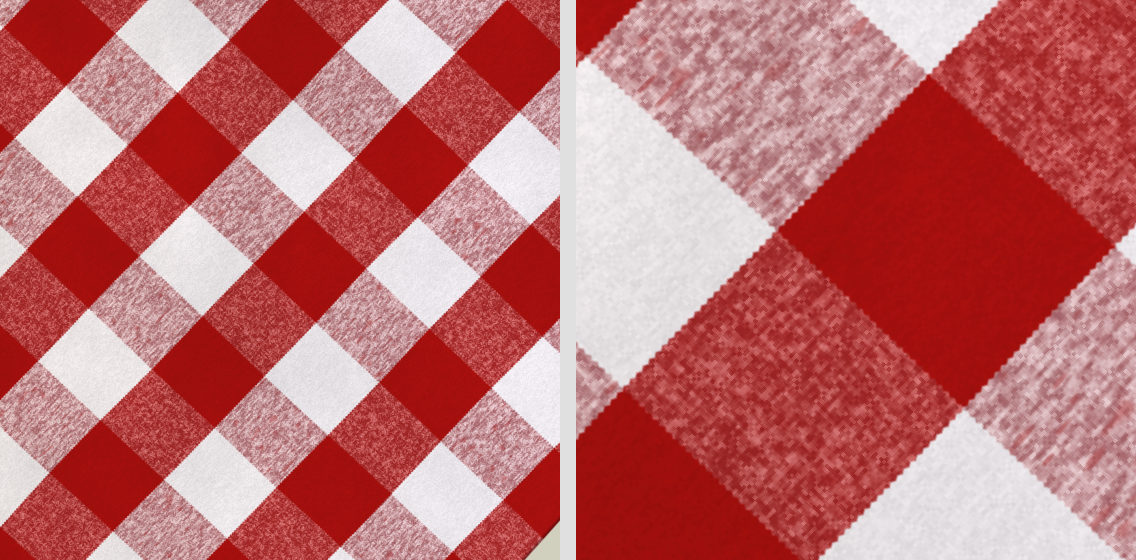
Left, the full canvas; right, a detail of the centre.
Write a Shadertoy shader that draws this texture.

```glsl
// Red and white gingham cloth lying diagonally, with a pale table corner.
// Two crossing sets of bands are blended into four cell colours, then
// woven grain, toothed edges and soft creases are added.

// Lattice: one repeat along each thread direction, in canvas units
const vec2 REPEAT_U = vec2(0.2235, -0.2110);
const vec2 REPEAT_V = vec2(-0.1810, -0.1875);
const vec2 WHITE_CENTER = vec2(0.5320, 0.7230);

const vec3 WHITE = vec3(0.915, 0.895, 0.905);
const vec3 RED = vec3(0.635, 0.060, 0.052);
const vec3 DENSE_LOW = vec3(0.635, 0.145, 0.145);
const vec3 DENSE_HIGH = vec3(0.830, 0.460, 0.460);
const vec3 PINK_LOW = vec3(0.660, 0.390, 0.410);
const vec3 PINK_HIGH = vec3(0.890, 0.780, 0.790);
const vec3 TABLE = vec3(0.820, 0.810, 0.740);

const float TOOTH_SIZE = 0.0055;   // spacing of the teeth on band edges
const float TOOTH_DEPTH = 0.0030;
const float EDGE_SOFTNESS = 0.0012;
const float EDGE_WANDER = 0.0050;
const float THREADS = 340.0;       // threads across the canvas
const float CREASE_DEPTH = 0.13;
const float SLUB_STRENGTH = 0.40;

float hash(vec2 p) {
    vec3 q = fract(p.xyx * vec3(0.1031, 0.1030, 0.0973));
    q += dot(q, q.yzx + 33.33);
    return fract((q.x + q.y) * q.z);
}

float noise(vec2 p) {
    vec2 cell = floor(p), f = fract(p);
    f = f * f * (3.0 - 2.0 * f);
    return mix(mix(hash(cell), hash(cell + vec2(1, 0)), f.x),
               mix(hash(cell + vec2(0, 1)), hash(cell + vec2(1, 1)), f.x), f.y);
}

float fbm(vec2 p) {
    float sum = 0.0, weight = 0.5;
    for (int i = 0; i < 4; i++) {
        sum += weight * noise(p);
        p = mat2(1.6, 1.2, -1.2, 1.6) * p + 7.3;
        weight *= 0.5;
    }
    return sum / 0.9375;
}

// Coverage of the red bands in both thread directions
vec2 redBands(vec2 repeats, vec2 repeatSize, float pixel) {
    vec2 cloth = repeats * repeatSize;
    vec2 inside = (0.25 - abs(fract(repeats) - 0.5)) * repeatSize;
    vec2 teeth = abs(fract(cloth.yx / TOOTH_SIZE) - 0.5) - 0.25;
    float softness = max(pixel, EDGE_SOFTNESS);
    return smoothstep(-softness, softness, inside + teeth * TOOTH_DEPTH);
}

void mainImage(out vec4 fragColor, in vec2 fragCoord) {
    float pixel = 1.0 / iResolution.y;
    vec2 uv = fragCoord * pixel;

    // Cloth coordinates, with band edges wandering slightly
    vec2 wander = vec2(noise(uv * 6.0), noise(uv * 6.0 + 40.0)) - 0.5;
    vec2 warped = uv - WHITE_CENTER + wander * EDGE_WANDER;
    vec2 repeats = inverse(mat2(REPEAT_U, REPEAT_V)) * warped;
    vec2 repeatSize = vec2(length(REPEAT_U), length(REPEAT_V));
    vec2 red = redBands(repeats, repeatSize, pixel);

    // Grain: short streaks along each thread direction
    vec2 threads = repeats * repeatSize * THREADS + 500.0;
    float grainV = noise(threads * vec2(1.0, 0.35));
    float grainU = noise(threads * vec2(0.35, 1.0) + 90.0);
    float fine = hash(floor(threads * 1.3));
    float denseGrain = 0.35 * grainV + 0.35 * grainU + 0.30 * fine;
    float pinkGrain = 0.55 * grainV + 0.20 * grainU + 0.25 * fine;
    denseGrain = smoothstep(0.22, 1.0, denseGrain);
    pinkGrain = smoothstep(0.05, 0.95, pinkGrain);

    // Thicker red threads scattered through the pale mixed cells
    float slub = smoothstep(0.78, 0.95, noise(threads * vec2(0.45, 0.16) + 30.0));
    vec3 dense = mix(DENSE_LOW, DENSE_HIGH, denseGrain);
    vec3 pink = mix(PINK_LOW, PINK_HIGH, pinkGrain);
    pink = mix(pink, DENSE_LOW, slub * SLUB_STRENGTH);

    vec3 color = mix(mix(WHITE, dense, red.x), mix(pink, RED, red.x), red.y);
    color *= 1.0 + 0.05 * (fine - 0.5) + 0.04 * (grainV - 0.5);

    // Soft creases, stronger toward the upper left, and side light
    float crease = fbm(uv * vec2(9.0, 6.0) + 3.0) - 0.5;
    float ridge = 1.0 - abs(2.0 * fbm(uv * 5.0 + 21.0) - 1.0);
    float wear = mix(1.0, 0.4, smoothstep(-0.4, 0.7, uv.x - uv.y));
    color *= 1.0 + CREASE_DEPTH * wear * (crease + 0.35 * (ridge - 0.8));
    color *= mix(vec3(0.99, 0.985, 0.97), vec3(1.015, 1.02, 1.035), uv.x);

    // Table showing past the lower right edge, with a thin contact shadow
    float beyond = dot(uv - vec2(0.937, 0.0), normalize(vec2(1.12, -1.0)));
    color *= 1.0 - 0.35 * smoothstep(-0.008, 0.0, beyond);
    color = mix(color, TABLE, smoothstep(-pixel, pixel, beyond));

    fragColor = vec4(clamp(color, 0.0, 1.0), 1.0);
}
```
